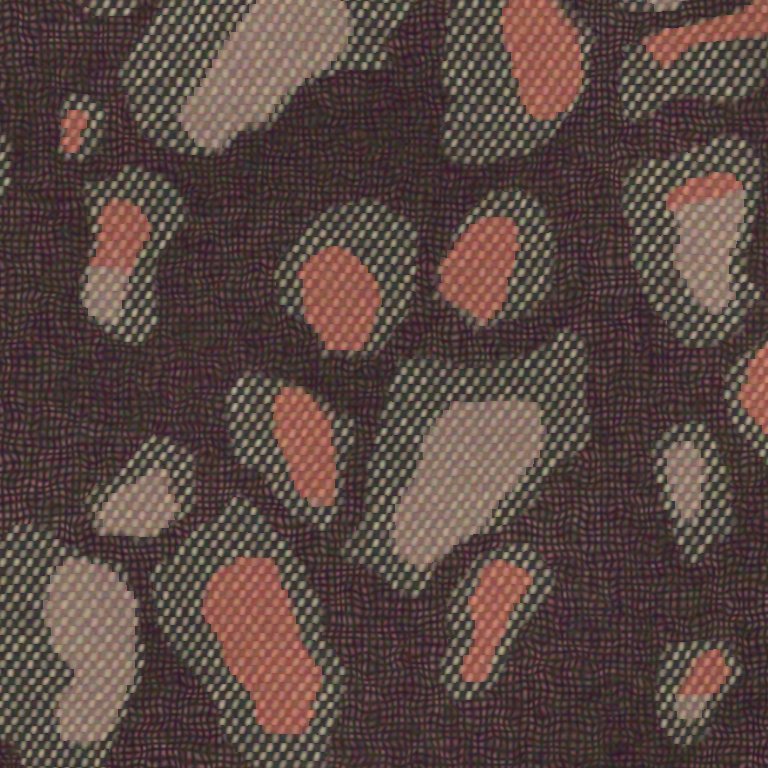
Reproduce this texture procedurally as a WebGL 1 fragment shader.

```glsl
precision highp float;
uniform vec2 u_resolution;

#define SPOTS 3.9
#define SPOT_RADIUS 0.082
#define SPOT_LENGTH 0.076
#define CORE_SCALE 0.5
#define GAP 0.032
#define STITCHES vec2(58.0, 90.0)
#define THREADS vec2(112.0, 100.0)
#define GRAIN 0.09
#define SEED 17.0

float hash(vec2 p) {
  vec3 q = fract(vec3(p.xyx) * 0.1031);
  q += dot(q, q.yzx + 33.33);
  return fract((q.x + q.y) * q.z);
}

vec2 hash2(vec2 p) {
  return vec2(hash(p), hash(p + 71.7));
}

float noise(vec2 p) {
  vec2 i = floor(p), f = fract(p);
  f = f * f * (3.0 - 2.0 * f);
  return mix(mix(hash(i), hash(i + vec2(1, 0)), f.x),
             mix(hash(i + vec2(0, 1)), hash(i + vec2(1, 1)), f.x), f.y);
}

vec2 wobble(vec2 p) {
  return vec2(noise(p), noise(p + 41.0)) - 0.5;
}

vec3 noise3(vec2 p) {
  return vec3(noise(p), noise(p + 37.3), noise(p + 83.9));
}

// Capsule along y, wider at its upper end
float taperedCapsule(vec2 p, float halfLength, float radius) {
  float along = clamp(p.y, -halfLength, halfLength);
  return length(p - vec2(0.0, along)) - radius * (1.0 + 0.16 * along / halfLength);
}

// x: spot edge distance, y: core edge distance, z: paleness of the core
vec3 spotField(vec2 p) {
  p += 0.05 * wobble(p * 9.0) + 0.022 * wobble(p * 23.0);
  vec2 home = floor(p * SPOTS);
  float nearest = 9.0, second = 9.0, core = 9.0, pale = 0.0;
  for (int j = -1; j <= 1; j++) {
    for (int i = -1; i <= 1; i++) {
      vec2 id = home + vec2(float(i), float(j));
      vec2 key = id + SEED;
      vec2 centre = (id + 0.5 + 0.5 * (hash2(key) - 0.5)) / SPOTS;
      vec2 traits = hash2(key + 5.3);
      float size = mix(0.4, 1.45, traits.x);
      float angle = 1.7 * traits.y - 1.1;
      float c = cos(angle), s = sin(angle);
      vec2 q = mat2(c, -s, s, c) * (p - centre);
      float radius = SPOT_RADIUS * size, reach = SPOT_LENGTH * size;
      float d = taperedCapsule(q, reach, radius);
      if (d < nearest) {
        second = nearest;
        nearest = d;
        vec2 shift = radius * 0.9 * (hash2(key + 9.1) - 0.5);
        core = taperedCapsule(q - shift, reach * 0.8, radius * CORE_SCALE);
        float split = hash(key + 13.7) * 7.0 - 4.6;
        pale = smoothstep(-0.1, 0.1, split - q.y / reach);
      } else {
        second = min(second, d);
      }
    }
  }
  float edge = max(nearest, 0.5 * (GAP - second + nearest));
  return vec3(edge, max(core, edge + 0.004), pale);
}

// Fine dark cloth with uneven coloured threads
vec3 groundCloth(vec2 p) {
  vec2 t = p * THREADS + 0.9 * wobble(p * 48.0);
  vec2 id = floor(t), q = abs(fract(t) - 0.5);
  float across = 1.0 - smoothstep(0.05, 0.5, q.x);
  float down = 1.0 - smoothstep(0.05, 0.5, q.y);
  float knot = 0.8 * across * down + 0.15 * across + 0.15 * down;
  float streak = 0.5 * noise(t * vec2(0.9, 0.06)) + 0.5 * noise(t * vec2(0.06, 0.9));
  float strength = 0.1 + 0.55 * noise(t * 0.8 + 23.0) + 0.3 * hash(id) + 0.35 * streak;
  strength *= 0.6 + 0.7 * noise(p * 6.0);
  vec3 dark = mix(vec3(0.205, 0.175, 0.15), vec3(0.205, 0.13, 0.165), noise(t * 0.5));
  vec3 thread = mix(vec3(0.48, 0.32, 0.35), vec3(0.37, 0.32, 0.29), noise(t * 0.7 + 51.0));
  return mix(dark, thread, knot * strength);
}

void main() {
  vec2 p = gl_FragCoord.xy / min(u_resolution.x, u_resolution.y);
  vec2 cloth = p + 0.012 * wobble(p * 6.0) + 0.003 * wobble(p * 42.0);

  // Staggered rows of upright, leaning stitches
  vec2 t = cloth * STITCHES;
  float stagger = 0.5 * mod(floor(t.y), 2.0);
  t.x += stagger;
  vec2 id = floor(t);
  vec2 q = (fract(t) - 0.5) / STITCHES;
  float dist = length(vec2(q.x - 0.25 * q.y, 0.65 * q.y));
  float stitch = 1.0 - smoothstep(0.0006, 0.0068, dist);
  stitch *= 0.72 + 0.45 * hash(id + 11.0);

  // Outlines step softly along the stitches
  vec2 stitchCentre = (id + 0.5 - vec2(stagger, 0.0)) / STITCHES;
  vec3 field = spotField(mix(cloth, stitchCentre, 0.45));
  float inSpot = 1.0 - smoothstep(-0.004, 0.004, field.x);
  float inCore = 1.0 - smoothstep(-0.004, 0.004, field.y);

  vec3 halo = mix(vec3(0.23, 0.215, 0.20), vec3(0.63, 0.585, 0.50), stitch);
  vec3 coral = mix(vec3(0.57, 0.33, 0.285), vec3(0.75, 0.50, 0.43), stitch);
  vec3 beige = mix(vec3(0.52, 0.43, 0.39), vec3(0.69, 0.60, 0.53), stitch);
  vec3 color = mix(groundCloth(cloth), halo, inSpot);
  color = mix(color, mix(coral, beige, field.z), inCore);

  // Soft fibre grain and uneven light
  color += GRAIN * (noise3(p * 230.0) - 0.5);
  color *= 0.94 + 0.12 * noise(p * 4.0 + 60.0);
  gl_FragColor = vec4(color, 1.0);
}
```
